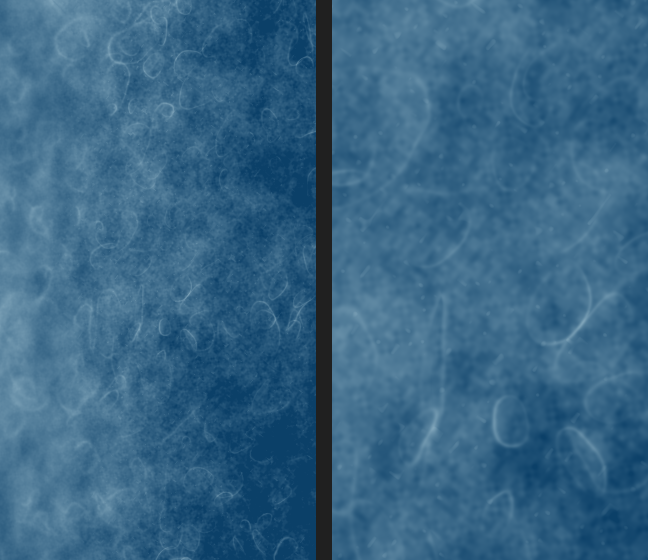
Left: the whole. Right: its middle third, enlarged.
Give the GLSL for this texture, as a WebGL 1 fragment shader.

```glsl
precision highp float;
// Blue ice: misty pale left side, darker clear right side, with trapped bubbles and wisps.
uniform vec2 u_resolution;

float hash(vec2 p) {
  vec3 q = fract(p.xyx * vec3(0.1031, 0.1030, 0.0973));
  q += dot(q, q.yzx + 33.33);
  return fract((q.x + q.y) * q.z);
}

vec2 hash2(vec2 p) {
  return vec2(hash(p), hash(p + 71.7));
}

float noise(vec2 p) {
  vec2 i = floor(p), f = fract(p);
  f = f * f * (3.0 - 2.0 * f);
  return mix(mix(hash(i), hash(i + vec2(1, 0)), f.x),
             mix(hash(i + vec2(0, 1)), hash(i + vec2(1, 1)), f.x), f.y);
}

float fbm(vec2 p) {
  float sum = 0.0, amp = 0.5;
  for (int i = 0; i < 5; i++) {
    sum += amp * noise(p);
    p = mat2(1.6, 1.2, -1.2, 1.6) * p + 13.1;
    amp *= 0.5;
  }
  return sum / 0.97;
}

// Scattered bent ellipses with a bright, one-sided rim and a faint filling.
float bubbles(vec2 p, float size, float slim, float tilt, float share, float blur, float seed) {
  vec2 q = p / size;
  float glow = 0.0;
  for (int j = -1; j <= 1; j++) {
    for (int i = -1; i <= 1; i++) {
      vec2 id = floor(q) + vec2(i, j);
      vec2 spot = hash2(id + seed), kind = hash2(id + seed + 37.0);
      float angle = tilt + 1.5 * (hash(id + seed + 83.0) - 0.5);
      float c = cos(angle), s = sin(angle);
      vec2 v = mat2(c, -s, s, c) * (q - id - spot);
      v.y += (spot.x - 0.5) * v.x * v.x;
      vec2 radii = mix(0.22, 0.6, spot.y) * vec2(1.0, slim * mix(0.7, 1.3, kind.y));
      v /= radii;
      float k = length(v) + 0.001;
      float d = size * k * (k - 1.0) / (length(v / radii) + 0.001);
      float lit = dot(v / k, normalize(hash2(id + seed + 9.0) - 0.5));
      float rim = exp(-d * d / (blur * blur)) + 0.35 * exp(-abs(d) / (3.0 * blur));
      float fill = smoothstep(blur, -blur, d) * (0.1 + 0.2 * k);
      float shade = 0.2 + 0.8 * smoothstep(-0.6, 0.9, lit);
      glow += step(kind.x, share) * mix(0.4, 1.0, spot.x) * (rim * shade + fill);
    }
  }
  return glow;
}

void main() {
  vec2 p = gl_FragCoord.xy / u_resolution.y;
  vec2 uv = gl_FragCoord.xy / u_resolution;
  float clear = smoothstep(0.08, 0.5, uv.x + 0.3 * (fbm(p * 4.0 + 5.0) - 0.5));

  // Broad light, falling off to the right and into its corners
  float tone = 0.8 - 0.62 * smoothstep(0.1, 0.95, uv.x + 0.08 * (0.5 - uv.y));
  tone -= 0.25 * smoothstep(0.5, 0.0, distance(p, vec2(0.56, 1.0)));
  tone -= 0.22 * smoothstep(0.38, 0.0, distance(p, vec2(0.5, 0.1)));
  tone -= 0.14 * smoothstep(0.3, 0.0, distance(p, vec2(0.02, 0.0)));

  // Clouds and mottling
  tone += 0.8 * (fbm(p * 6.0 + 2.0) - 0.5);
  tone += 0.8 * (fbm(p * vec2(26.0, 20.0) + 8.0) - 0.5);

  // Gentle bending keeps the rims rounded
  vec2 bend = vec2(noise(p * 16.0), noise(p * 16.0 + 40.0)) - 0.5;
  bend += 0.3 * (vec2(noise(p * 45.0 + 7.0), noise(p * 45.0 + 90.0)) - 0.5);
  vec2 w = p + 0.022 * bend;

  // Slanted relief, like light grazing a lumpy surface
  vec2 lump = w * vec2(42.0, 32.0);
  float relief = noise(lump) - noise(lump + vec2(0.3, -0.22));
  tone += 0.28 * relief;

  // Bubbles, soft in the mist and crisp in the clear ice
  float blur = mix(0.0045, 0.0017, clear);
  float patchy = smoothstep(0.3, 0.62, fbm(p * 7.0 + 21.0));
  float veil = mix(0.22, 0.5, clear) * mix(0.35, 1.0, patchy);
  tone += veil * 0.9 * bubbles(w, 0.085, 0.6, 1.3, 0.6, blur, 3.0);
  tone += veil * 0.8 * bubbles(w, 0.05, 0.65, 1.2, 0.55, blur * 0.9, 55.0);
  tone += veil * 0.75 * bubbles(w, 0.19, 0.13, 0.8, 0.4, blur * 1.2, 91.0);
  tone += veil * 0.6 * bubbles(w, 0.11, 0.2, 2.1, 0.4, blur, 133.0);
  tone += veil * 0.4 * bubbles(w, 0.16, 0.65, 2.0, 0.45, blur, 17.0);

  // Fine frost specks, on turned grids so that no rows show
  vec2 turned = mat2(0.8, 0.6, -0.6, 0.8) * p;
  float frost = noise(turned * 290.0) + noise(p * 150.0 + 9.0) - 1.0;
  tone += mix(0.08, 0.25, clear) * frost;
  tone += 0.22 * clear * smoothstep(0.85, 1.0, noise(turned * 190.0 + 31.0));
  tone -= 0.08;

  vec3 deepBlue = vec3(0.09, 0.29, 0.44);
  vec3 paleBlue = vec3(0.39, 0.55, 0.65);
  gl_FragColor = vec4(mix(deepBlue, paleBlue, clamp(tone, -0.15, 1.55)), 1.0);
}
```
